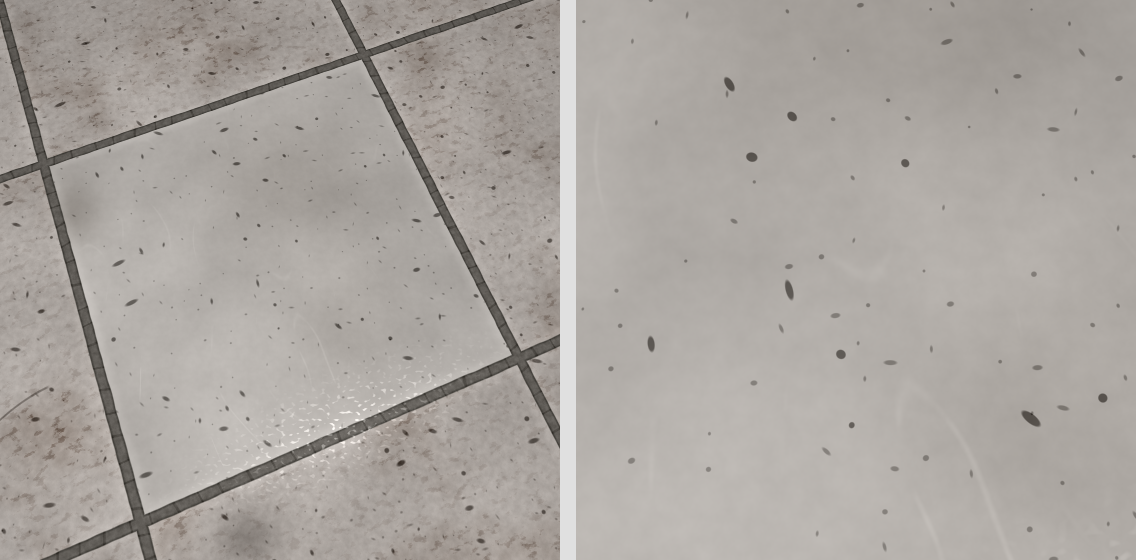
Left: the whole. Right: its middle third, enlarged.
Give the GLSL for this texture, as a WebGL 1 fragment shader.

```glsl
precision highp float;
uniform vec2 u_resolution;

vec2 hash2(vec2 p) {
  p = vec2(dot(p, vec2(127.1, 311.7)), dot(p, vec2(269.5, 183.3)));
  return fract(sin(p) * 43758.5);
}

float corner(vec2 cell, vec2 offset) {
  float angle = 6.2832 * hash2(cell).x;
  return dot(vec2(cos(angle), sin(angle)), offset);
}

float gradientNoise(vec2 p) {
  vec2 i = floor(p), f = fract(p), o = vec2(1.0, 0.0);
  vec2 w = f * f * f * (f * (f * 6.0 - 15.0) + 10.0);
  return mix(mix(corner(i, f), corner(i + o.xy, f - o.xy), w.x),
             mix(corner(i + o.yx, f - o.yx), corner(i + 1.0, f - 1.0), w.x), w.y);
}

float fbm(vec2 p) {
  float sum = 0.0, amp = 1.0;
  for (int i = 0; i < 4; i++) {
    sum += amp * gradientNoise(p);
    p = mat2(1.6, 1.2, -1.2, 1.6) * p + 7.3;
    amp *= 0.55;
  }
  return sum;
}

// Inverse perspective: canvas to floor, one tile per unit
vec2 floorCoords(vec2 p) {
  vec2 a = vec2(0.7682, 0.3302) - 0.0996 * p;
  vec2 b = vec2(-0.1552, 0.8037) - 0.2306 * p;
  vec2 r = p - vec2(0.2513, 0.0664);
  return vec2(r.x * b.y - r.y * b.x, a.x * r.y - a.y * r.x) / (a.x * b.y - a.y * b.x);
}

// Sparse, randomly turned, elongated pits
float pits(vec2 p, float density, float aa) {
  vec2 cell = floor(p), rnd = hash2(cell + 3.7), shape = hash2(cell + 51.3);
  float angle = 0.9 + 2.4 * shape.x;
  vec2 d = fract(p) - 0.25 - 0.5 * rnd;
  d = mat2(cos(angle), -sin(angle), sin(angle), cos(angle)) * d;
  d.x /= 1.0 + 2.0 * shape.y * shape.y;
  float radius = 0.035 + 0.05 * shape.x;
  float present = step(hash2(cell + 90.1).x, density);
  return present * (1.0 - smoothstep(radius - aa, radius + aa, length(d)));
}

float spot(vec2 p, vec2 centre, vec2 size) {
  vec2 d = (p - centre) / size;
  return exp(-dot(d, d));
}

void main() {
  vec2 p = gl_FragCoord.xy / u_resolution;
  vec2 uv = floorCoords(p);
  vec2 id = floor(uv), f = fract(uv);
  float aa = 1.2 / u_resolution.y;
  float worn = step(0.5, length(id));
  vec2 q = uv + 19.0 * hash2(id + 5.0);

  // Tile body with cloudy tone
  float cloud = fbm(q * 2.6);
  float grain = fbm(q * 55.0);
  vec3 tile = mix(vec3(0.705, 0.688, 0.67), vec3(0.685, 0.66, 0.64), worn);
  tile += 0.07 * cloud + mix(0.014, 0.045, worn) * grain;

  // Brown stains and flaked speckle on the rough tiles
  float stain = smoothstep(-0.15, 0.7, fbm(q * 3.1 + 8.0));
  stain += 0.65 * spot(p, vec2(0.77, 0.78), vec2(0.05, 0.13));
  stain += 0.5 * spot(p, vec2(0.9, 0.79), vec2(0.04, 0.1));
  stain += 0.6 * spot(p, vec2(0.11, 0.25), vec2(0.06, 0.08));
  stain += 0.5 * spot(p, vec2(0.38, 0.95), vec2(0.14, 0.05));
  stain *= 0.75 + 0.5 * fbm(q * 12.0);
  float flakes = smoothstep(0.12, 0.55, fbm(q * vec2(30.0, 48.0)));
  tile -= worn * max(stain, 0.0) * vec3(0.1, 0.115, 0.125);
  tile -= worn * flakes * (0.05 + 0.13 * max(stain, 0.0)) * vec3(0.9, 1.0, 1.05);

  // Soft shadows on the smooth tile and a damp patch below it
  float shade = 0.07 * spot(p, vec2(0.52, 0.68), vec2(0.15, 0.12));
  shade += 0.05 * spot(p, vec2(0.62, 0.43), vec2(0.1, 0.13));
  shade += 0.09 * spot(p, vec2(0.13, 0.62), vec2(0.05, 0.06));
  tile -= (1.0 - worn) * shade * vec3(0.95, 1.0, 1.05);
  tile -= 0.15 * worn * spot(p, vec2(0.44, 0.04), vec2(0.06, 0.05));

  // Pits and fine specks
  tile -= 0.33 * pits(q * 15.0, 0.28, 15.0 * aa);
  tile -= 0.2 * pits(q * 34.0 + 4.0, 0.25, 34.0 * aa);

  // Faint raised creases
  float crease = abs(gradientNoise(q * vec2(9.0, 4.0) + 2.0));
  crease = (1.0 - smoothstep(0.0, 0.035, crease)) * smoothstep(0.1, 0.5, fbm(q * 5.0));
  tile += 0.05 * (1.0 - worn) * crease * (1.0 - p.y);

  // Grout with pale core, dark rims and cross cracks
  vec2 edge = min(f, 1.0 - f);
  float d = min(edge.x, edge.y) - 0.0135 + 0.0015 * gradientNoise(uv * 34.0);
  float along = edge.x < edge.y ? uv.y : uv.x;
  float crack = abs(fract(along * 17.0 + 0.6 * gradientNoise(uv * 8.0)) - 0.5);
  vec3 grout = mix(vec3(0.24, 0.23, 0.21), vec3(0.38, 0.365, 0.345), smoothstep(0.0, 0.007, -d));
  grout += 0.06 * fbm(uv * 70.0);
  grout -= 0.08 * (1.0 - smoothstep(0.02, 0.07, crack));
  tile += 0.045 * (1.0 - smoothstep(0.0, 0.03, d));
  vec3 color = mix(grout, tile, smoothstep(-aa, aa, d));

  // Wet glare breaking into glints
  vec2 g = mat2(0.91, -0.41, 0.41, 0.91) * (p - vec2(0.61, 0.235));
  float glare = spot(g, vec2(0.0), vec2(0.2, 0.06));
  float glint = smoothstep(0.15, 0.5, gradientNoise(p * vec2(110.0, 150.0)));
  color += glare * (0.045 + 0.24 * glint);

  // Stray hair
  float hair = abs(p.y - 0.25 - 0.9 * p.x + 2.5 * p.x * p.x);
  color -= 0.22 * (1.0 - smoothstep(0.0005, 0.0015 + aa, hair)) * (1.0 - smoothstep(0.08, 0.09, p.x));

  // Room light falls off upward and toward the corners
  color *= 1.05 - 0.08 * p.y - 0.12 * dot(p - 0.5, p - 0.5);
  gl_FragColor = vec4(clamp(color, 0.0, 1.0), 1.0);
}
```
